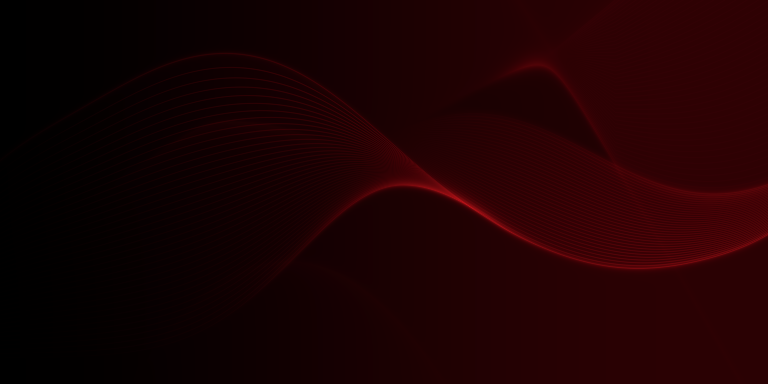
Give the GLSL for this background, as a WebGL 2 fragment shader.

```glsl
#version 300 es
precision highp float;
// Dark red backdrop crossed by translucent ribbons of fine threads.
// Each ribbon is a family of lines blended between two wave curves; soft
// glows follow the edges and flare where the threads pinch together.
uniform vec2 u_resolution;
out vec4 fragColor;

float bump(float x, float center, float width) {
    float d = (x - center) / width;
    return exp(-d * d);
}

// Long wave: upper rim on the left, lower rim on the right
float longWave(float x) {
    return 0.585 + 0.28 * cos(2.936 * (x - 0.6)) - 0.056 * bump(x, 1.13, 0.32)
         + 0.05 * bump(x, 0.0, 0.2) - 0.04 * bump(x, 2.05, 0.2);
}

// Inner hill: lower rim of the left ribbon
float innerHill(float x) {
    return x < 1.05 ? 0.068 + 0.45 * bump(x, 1.05, 0.385)
                    : 0.268 + 0.25 * bump(x, 1.05, 0.345);
}

// Short wave: upper rim of the right ribbon
float shortWave(float x) {
    return 0.6 + 0.105 * cos(4.99 * (x - 1.23));
}

// Rounded peak with a gentle left and a steep right flank
float ridge(float x) {
    float d = x - 1.43;
    return 0.88 - 0.6 * d - 1.15 * sqrt(d * d + 0.0025);
}

float glow(float d, float width) {
    return exp(-abs(d) / width);
}

// Glow with a separate width above and below its curve
float rimGlow(float d, float above, float below) {
    return exp(-abs(d) / (d > 0.0 ? above : below));
}

// Returns thread coverage, inside mask and position across the ribbon.
// A bias above one crowds the threads toward the last curve.
vec3 ribbon(float y, float first, float last, float count, float bias, float pixel) {
    float span = last - first;
    float safeSpan = (span < 0.0 ? -1.0 : 1.0) * max(abs(span), 0.0005);
    float t = clamp((y - first) / safeSpan, 0.001, 1.0);
    float inset = min(y - min(first, last), max(first, last) - y);
    float inside = smoothstep(-pixel, pixel, inset);
    float gap = abs(safeSpan) / (count * bias * pow(t, bias - 1.0));
    float d = abs(fract(pow(t, bias) * count + 0.5) - 0.5) * gap;
    float thread = 1.0 - smoothstep(0.0, max(0.003, pixel), d);
    return vec3(thread * inside, inside, t);
}

void main() {
    vec2 p = gl_FragCoord.xy / u_resolution * vec2(2.0, 1.0);
    float pixel = 1.0 / u_resolution.y;
    float x = p.x, y = p.y;
    float wave = longWave(x), hill = innerHill(x);
    float crest = shortWave(x), peak = ridge(x);

    // Backdrop, with a shaded pocket below the peak
    float red = 0.163 * smoothstep(-0.05, 1.75, x);
    float pocket = smoothstep(-0.01, 0.02, peak - y) * smoothstep(-0.01, 0.02, y - crest);
    red *= 1.0 - 0.22 * pocket * smoothstep(1.0, 1.25, x);

    // Left ribbon, fading downward and toward the left border
    vec3 left = ribbon(y, wave, hill, 38.0, 1.25, pixel);
    float leftFade = smoothstep(-0.15, 0.95, x) * (1.0 - smoothstep(1.2, 1.36, x));
    red += leftFade * mix(1.0, 0.25, smoothstep(0.0, 0.85, left.z))
         * (0.13 * left.x + 0.02 * left.y);

    // Right ribbon, brightest along its lower rim
    vec3 right = ribbon(y, wave, crest, 32.0, 1.0, pixel);
    float rightFade = smoothstep(0.95, 1.7, x);
    red += rightFade * mix(1.0, 0.4, right.z) * (0.13 * right.x + 0.055 * right.y);

    // Faint fan of threads in the upper right
    float fanTop = 0.86 + 0.82 * (x - 1.43);
    vec3 fan = ribbon(y, max(peak, crest), fanTop, 44.0, 1.0, pixel);
    red += smoothstep(1.4, 1.55, x) * (0.014 * fan.x + 0.016 * fan.y);
    float upper = smoothstep(0.8, 0.88, y);
    red += 0.02 * upper * glow(y - fanTop, 0.025) * smoothstep(1.38, 1.46, x);
    red += 0.016 * upper * glow(x - 1.44 + 0.65 * (y - 0.86), 0.02);

    // Peak outline, fading as it runs down through the right ribbon
    float peakFade = 0.012 + 0.16 * bump(x, 1.39, 0.08) + 0.07 * bump(x, 1.53, 0.09);
    red += peakFade * smoothstep(1.0, 1.3, x) * rimGlow(y - peak, 0.02, 0.012);

    // Dim arcs behind the left ribbon
    float highArc = 0.43 + 0.252 * bump(x, 0.6, x < 0.6 ? 0.3 : 0.5);
    float lowArc = 0.318 - 1.9 * (x - 0.75) * (x - 0.75);
    red += 0.045 * bump(x, 0.62, 0.22) * rimGlow(y - highArc, 0.008, 0.03);
    red += 0.022 * bump(x, 0.85, 0.3) * rimGlow(y - lowArc, 0.01, 0.03);

    // Ribbon rims
    red += 0.075 * smoothstep(-0.4, 0.7, x) * glow(y - wave, 0.005);
    red += 0.13 * smoothstep(1.15, 1.4, x) * glow(y - wave, 0.006);
    red += 0.13 * smoothstep(1.35, 1.9, x) * rimGlow(y - crest, 0.007, 0.02);

    // Flare along the spine where the threads converge
    float spine = mix(hill, wave, smoothstep(1.25, 1.35, x));
    float spineFade = 0.38 * bump(x, 1.2, 0.15) + 0.13 * bump(x, 0.97, 0.2);
    red += spineFade * rimGlow(y - spine, 0.013, 0.005);
    red += 0.08 * bump(x, 1.03, 0.26) * rimGlow(y - spine, 0.045, 0.006);

    // Deep red, turning slightly warmer in the highlights
    float highlight = max(red - 0.25, 0.0);
    vec3 color = vec3(red, 0.02 * red + 0.12 * highlight, 0.075 * red + 0.08 * highlight);
    fragColor = vec4(color, 1.0);
}
```
